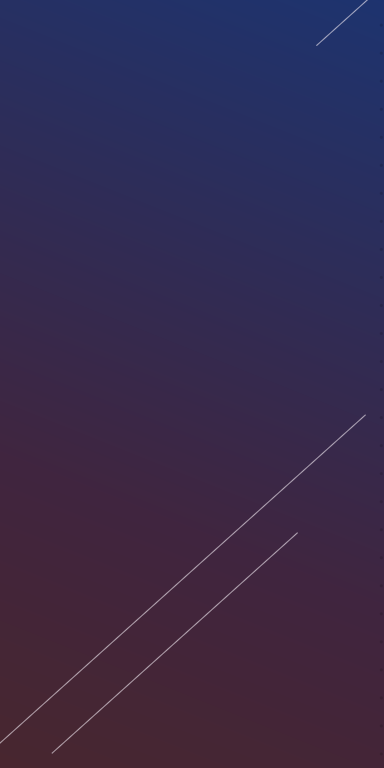
Give the GLSL for this background, as a Shadertoy shader.

```glsl
// Dusky diagonal gradient from wine red to navy, crossed by thin pale slanted lines.
#define WINE vec3(0.282, 0.148, 0.183)
#define PLUM vec3(0.250, 0.146, 0.248)
#define NAVY vec3(0.115, 0.202, 0.435)
#define LINE_COLOR vec3(0.95, 0.92, 0.95)
#define LINE_ALPHA 0.62
#define LINE_WIDTH 0.0028
#define TILT 0.40
#define PLUM_STOP 0.34
#define LINE_SLOPE 0.898
#define DOT_SPACING 0.073
#define DOT_ALPHA 0.15

// Two-part gradient along a tilted axis; p spans 1 by 2 units.
vec3 duskGradient(vec2 p) {
    float t = (p.y + TILT * p.x) / (2.0 + TILT);
    vec3 lower = mix(WINE, PLUM, clamp(t / PLUM_STOP, 0.0, 1.0));
    return mix(lower, NAVY, clamp((t - PLUM_STOP) / (1.0 - PLUM_STOP), 0.0, 1.0));
}

float segmentDistance(vec2 p, vec2 a, vec2 b) {
    vec2 pa = p - a, ba = b - a;
    return length(pa - ba * clamp(dot(pa, ba) / dot(ba, ba), 0.0, 1.0));
}

// Pixel coverage of a slanted line from a given start and horizontal run.
float slantedLine(vec2 p, vec2 start, float run, float pixel) {
    float d = segmentDistance(p, start, start + run * vec2(1.0, LINE_SLOPE));
    float halfWidth = 0.5 * LINE_WIDTH;
    float inner = clamp(halfWidth - d + 0.5 * pixel, 0.0, pixel);
    return min(inner, LINE_WIDTH) / pixel;
}

void mainImage(out vec4 fragColor, in vec2 fragCoord) {
    vec2 p = fragCoord / iResolution.xy * vec2(1.0, 2.0);
    float pixel = 1.0 / iResolution.x;
    vec3 color = duskGradient(p);

    // Faint dark dots along the right edge
    vec2 dotCell = vec2(p.x - 0.993, (fract(p.y / DOT_SPACING) - 0.5) * DOT_SPACING);
    float dots = 1.0 - smoothstep(0.002, 0.002 + 1.5 * pixel, length(dotCell));
    color *= 1.0 - DOT_ALPHA * dots;

    // Long line, its shorter companion, and the one leaving the top corner
    float lines = slantedLine(p, vec2(-0.05, 0.020), 1.001, pixel);
    lines = max(lines, slantedLine(p, vec2(0.136, 0.039), 0.638, pixel));
    lines = max(lines, slantedLine(p, vec2(0.825, 1.882), 0.200, pixel));
    color = mix(color, LINE_COLOR, LINE_ALPHA * lines);

    fragColor = vec4(color, 1.0);
}
```
